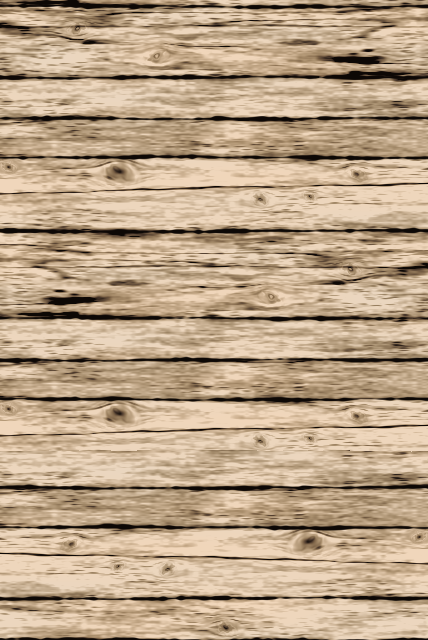
This texture is drawn by a Shadertoy shader. Its source:

```glsl
// Weathered horizontal timber boards with dark gaps, splits, checks and knots.
// Each board takes a kind; equal kinds share their grain, and some are mirrored.
// Stretched noise gives fibres, cellular noise checks, layered sines the edges.

const int BOARDS = 13;
const float WIDTH = 0.667;            // canvas width in canvas heights
const float GAP_HALF = 0.0021;        // mean half thickness of a gap
const float GAP_WAVER = 0.0016;       // how far gaps and splits wander
const float FIBRE_CONTRAST = 0.85;
const float LINE_DEPTH = 0.42;        // thin dark grain lines
const float CHECK_DEPTH = 0.42;
const float SPLIT_HALF = 0.0010;
const int FAINT_SEAM = 9;             // boards that nearly touch
const int PLAIN = 0, DULL = 1, KNOTTY = 2, ROUGH = 3, LAST = 4;

// Upper edge of each board, measured down from the top of the canvas
const float EDGE[14] = float[](-0.10, 0.010, 0.121, 0.185, 0.246, 0.361, 0.497,
    0.5625, 0.624, 0.704, 0.762, 0.824, 0.935, 1.0);
const int KIND[13] = int[](3, 3, 0, 1, 2, 3, 0, 1, 2, 0, 1, 2, 4);
const float BASE_TONE[5] = float[](0.91, 0.80, 0.96, 0.92, 0.95);

// Knots: board kind, x, depth below board edge, radius
const int KNOT_COUNT = 8;
const vec4 KNOTS[8] = vec4[](
    vec4(2, 0.186, 0.022, 0.019), vec4(2, 0.556, 0.026, 0.010),
    vec4(2, 0.406, 0.065, 0.009), vec4(2, 0.483, 0.061, 0.007),
    vec4(2, 0.013, 0.015, 0.008), vec4(3, 0.423, 0.102, 0.012),
    vec4(3, 0.547, 0.060, 0.010), vec4(4, 0.352, 0.046, 0.010));

const vec3 WOOD[6] = vec3[](
    vec3(0.05, 0.03, 0.02), vec3(0.29, 0.22, 0.17), vec3(0.50, 0.40, 0.29),
    vec3(0.65, 0.55, 0.42), vec3(0.79, 0.69, 0.57), vec3(0.93, 0.84, 0.74));

float hash(vec2 p) {
    vec3 q = fract(p.xyx * vec3(0.1031, 0.1030, 0.0973));
    q += dot(q, q.yzx + 33.33);
    return fract((q.x + q.y) * q.z);
}

float noise(vec2 p) {
    vec2 c = floor(p), f = fract(p);
    f = f * f * (3.0 - 2.0 * f);
    return mix(mix(hash(c), hash(c + vec2(1, 0)), f.x),
               mix(hash(c + vec2(0, 1)), hash(c + 1.0), f.x), f.y);
}

float fibres(vec2 p) {
    return 0.38 * noise(p) + 0.34 * noise(p * vec2(2.1, 1.9) + 17.3)
         + 0.28 * noise(p * vec2(4.6, 3.3) + 51.9);
}

// Thin lines where the noise crosses its middle value
float grainLines(vec2 p) {
    return smoothstep(0.20, 0.02, abs(2.0 * noise(p) - 1.0));
}

// Cellular noise: distance to the nearest scattered point
float cells(vec2 p) {
    vec2 c = floor(p);
    float nearest = 2.0;
    for (int i = 0; i < 9; i++) {
        vec2 g = c + vec2(i % 3 - 1, i / 3 - 1);
        nearest = min(nearest, length(g + vec2(hash(g), hash(g + 41.7)) - p));
    }
    return nearest;
}

float waves(float x, float seed) {
    return 0.5 * sin(x * 9.0 + seed) + 0.3 * sin(x * 31.0 + seed * 2.3)
         + 0.2 * sin(x * 83.0 + seed * 4.1);
}

vec3 woodColour(float tone) {
    float s = clamp(tone, 0.0, 1.0) * 5.0;
    int i = min(int(s), 4);
    return mix(WOOD[i], WOOD[i + 1], s - float(i));
}

void mainImage(out vec4 fragColor, in vec2 fragCoord) {
    vec2 uv = fragCoord / iResolution.xy;
    float x = uv.x * WIDTH, depth = 1.0 - uv.y, px = 0.8 / iResolution.y;

    // Find the board and the distance to the closest gap
    int board = 0;
    float gap = 1.0;
    for (int i = 1; i <= BOARDS; i++) {
        float seed = float(i) * 3.7;
        float d = depth - EDGE[i] - GAP_WAVER * waves(x, seed);
        if (d > 0.0) board = min(i, BOARDS - 1);
        float halfWidth = GAP_HALF + 0.0017 * waves(x * 2.3, seed + 1.0);
        gap = min(gap, abs(d) - (i == FAINT_SEAM ? -0.004 : halfWidth));
    }
    int kind = KIND[board];
    bool mirrored = board == 1 || board == 11;

    // Board coordinates; rough boards are anchored at their lower edge
    vec2 p = vec2(mirrored ? WIDTH - x : x, depth - EDGE[board]);
    if (kind == ROUGH) p.y = depth - EDGE[board + 1] + 0.136;

    // Knots bend the grain around a dark, tilted and uneven core
    vec2 flow = p;
    float knotShade = 0.0;
    for (int i = 0; i < KNOT_COUNT; i++) {
        if (int(KNOTS[i].x) != kind) continue;
        vec2 d = (p - KNOTS[i].yz) / (KNOTS[i].w * vec2(1.3, 0.9));
        flow.y -= 0.9 * d.y * KNOTS[i].w * exp(-0.4 * dot(d, d));
        d.y -= 0.35 * d.x;
        float rough = noise(d * 2.5 + KNOTS[i].y * 90.0) - 0.5;
        float r = length(d) + 0.6 * rough;
        knotShade += 0.65 * smoothstep(0.8, 0.2, r) * (0.75 + rough)
                   + 0.22 * (0.5 + 0.5 * sin(r * 11.0)) * smoothstep(1.7, 0.5, r);
    }

    // Grain, faint stains, thin dark lines and short checks
    float seed = float(kind) * 13.0;
    flow.y += 0.002 * waves(flow.x * 0.8, seed + flow.y * 30.0);
    vec2 g = flow + seed;
    float tone = BASE_TONE[kind];
    tone += FIBRE_CONTRAST * (fibres(g * vec2(11.0, 125.0)) - 0.5);
    tone += 0.10 * (noise(g * vec2(7.0, 22.0)) - 0.5);
    tone += 0.24 * (noise(g * vec2(130.0, 400.0)) - 0.5);
    float worn = smoothstep(0.35, 0.8, noise(g * vec2(9.0, 45.0) + 5.0));
    float lines = grainLines(g * vec2(5.0, 75.0) + 2.0);
    tone -= LINE_DEPTH * lines * worn * (kind == ROUGH ? 1.3 : 0.8);
    float check = smoothstep(0.30, 0.08, cells(g * vec2(24.0, 190.0)));
    tone -= CHECK_DEPTH * check * worn;

    // Rough boards: dark streaks, splintered toward the lower left
    if (kind == ROUGH) {
        float streak = fibres(g * vec2(10.0, 85.0) + 8.0);
        float rot = smoothstep(0.065, 0.11, p.y)
                  * max(smoothstep(0.46, 0.20, p.x), smoothstep(0.60, 0.66, p.x));
        tone -= 0.30 * smoothstep(0.55, 0.72, streak);
        tone -= 0.65 * rot * smoothstep(0.50, 0.68, streak);
        tone -= 0.16 * rot;
    }

    // One long split along knotty and rough boards, broken on the rough ones
    if (kind == KNOTTY || kind == ROUGH) {
        float line = 0.056 - (kind == KNOTTY ? 0.024 * p.x : 0.0);
        float d = abs(p.y - line - 1.3 * GAP_WAVER * waves(p.x * 1.3, seed));
        float halfWidth = SPLIT_HALF * (1.0 + 1.1 * waves(p.x * 2.0, seed + 2.0));
        float depthHere = kind == ROUGH ? 0.25 + 0.6 * noise(p.xx * 14.0) : 0.85;
        tone -= depthHere * smoothstep(px, -px, d - halfWidth);
        tone -= 0.14 * exp(-d / 0.003);
    }

    // Knots, worn edges and the gaps themselves
    tone -= knotShade;
    float away = max(gap, 0.0);
    tone -= 0.32 * exp(-away / 0.003) * (0.3 + 1.4 * noise(g * vec2(30.0, 90.0)));
    vec3 colour = woodColour(tone);
    colour *= 1.0 + vec3(0.03, 0.0, -0.03) * (noise(g * vec2(5.0, 30.0) + 3.0) - 0.5);
    float ragged = 0.0022 * (noise(vec2(x * 110.0, depth * 60.0)) - 0.5);
    colour = mix(colour, WOOD[0], smoothstep(px, -px, gap + ragged));
    fragColor = vec4(colour, 1.0);
}
```
